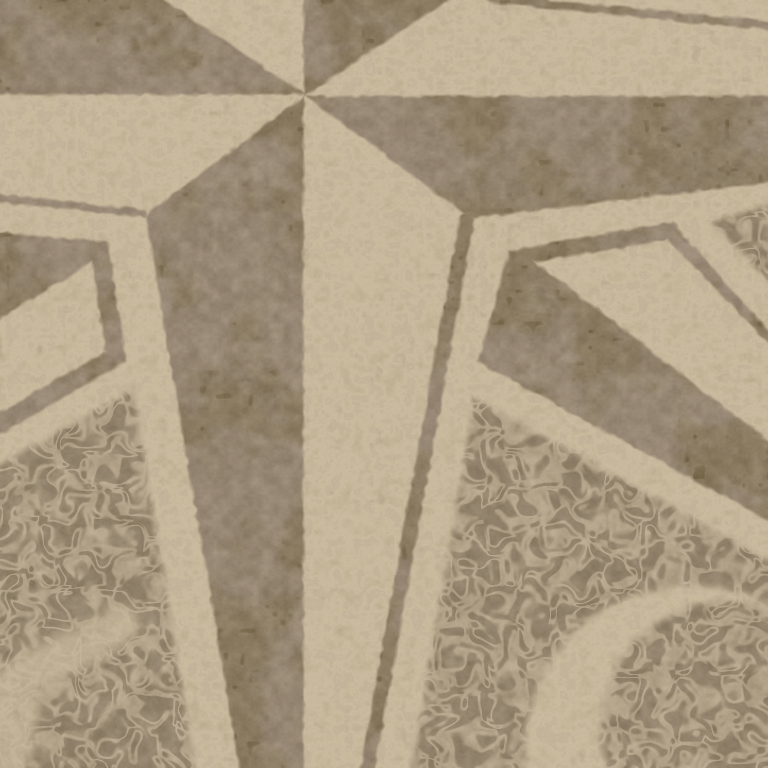
This pattern is drawn by a WebGL 1 fragment shader. Its source:

```glsl
precision highp float;
// A weathered compass star: shaded rays split into light and dark halves,
// cut from half-planes and thin strokes, over a worm-grained ground
// with pale arcs, all covered in stone grain.
uniform vec2 u_resolution;

float hash(vec2 p) {
  return fract(sin(dot(p, vec2(127.1, 311.7))) * 43758.55);
}

float noise(vec2 p) {
  vec2 i = floor(p), f = fract(p);
  f = f * f * (3.0 - 2.0 * f);
  return mix(mix(hash(i), hash(i + vec2(1, 0)), f.x),
             mix(hash(i + vec2(0, 1)), hash(i + vec2(1, 1)), f.x), f.y);
}

float grain(vec2 p) {
  float sum = 0.0, weight = 0.5;
  for (int i = 0; i < 4; i++) {
    sum += weight * noise(p);
    p = p * 2.03 + 17.3;
    weight *= 0.6;
  }
  return sum / 1.088;
}

// Signed distance to the line a-b, positive on its right hand
float side(vec2 p, vec2 a, vec2 b) {
  vec2 d = normalize(b - a);
  return dot(p - a, vec2(d.y, -d.x));
}

float segment(vec2 p, vec2 a, vec2 b) {
  vec2 d = b - a;
  return length(p - a - d * clamp(dot(p - a, d) / dot(d, d), 0.0, 1.0));
}

float fill(float d, float blur) {
  return smoothstep(-blur, blur, d);
}

float stroke(vec2 p, vec2 a, vec2 b, float halfWidth) {
  return fill(halfWidth - segment(p, a, b), 0.003);
}

// Dark halves of the four large rays and their outlines
float mainStar(vec2 p) {
  vec2 c = vec2(0.397, 0.876), east = vec2(0.612, 0.716), west = vec2(0.189, 0.720);
  float south = min(0.395 - p.x, min(side(p, vec2(0.3125, 0.0), west), side(p, west, c)));
  float left = min(p.y - 0.877, side(p, vec2(0.215, 1.0), c));
  float north = min(p.x - 0.395, side(p, vec2(0.573, 0.993), c));
  float right = min(0.875 - p.y, min(side(p, east, c), side(p, vec2(1.0, 0.762), east)));
  float dark = fill(max(max(south, left), max(north, right)), 0.003);
  dark = max(dark, stroke(p, vec2(0.608, 0.714), vec2(0.475, -0.02), 0.0095));
  dark = max(dark, stroke(p, vec2(0.638, 1.002), vec2(1.02, 0.965), 0.0055));
  return max(dark, stroke(p, vec2(-0.02, 0.744), vec2(0.186, 0.722), 0.005));
}

// Diagonal rays: a dark body with a pale facet set inside
float diagonalRays(vec2 p) {
  float leftBody = min(side(p, vec2(0.0, 0.698), vec2(0.141, 0.684)),
    min(side(p, vec2(0.141, 0.684), vec2(0.164, 0.529)),
        side(p, vec2(0.164, 0.529), vec2(0.0, 0.435))));
  float leftFacet = min(side(p, vec2(0.0, 0.586), vec2(0.120, 0.659)),
    min(side(p, vec2(0.120, 0.659), vec2(0.137, 0.542)),
        side(p, vec2(0.137, 0.542), vec2(0.0, 0.464))));
  vec2 tip = vec2(0.622, 0.529), shoulder = vec2(0.664, 0.674), peak = vec2(0.875, 0.711);
  float rightBody = min(min(side(p, tip, shoulder), side(p, shoulder, peak)),
    min(side(p, peak, vec2(1.0, 0.570)), side(p, vec2(1.0, 0.323), tip)));
  vec2 facetTip = vec2(0.697, 0.659), facetPeak = vec2(0.869, 0.688);
  float rightFacet = min(side(p, facetTip, facetPeak),
    min(side(p, facetPeak, vec2(1.0, 0.555)), side(p, vec2(1.0, 0.427), facetTip)));
  return fill(max(leftBody, rightBody), 0.003) * (1.0 - fill(max(leftFacet, rightFacet), 0.003));
}

// Rough ground between the rays, interrupted by pale arcs
float roughGround(vec2 p) {
  float left = min(side(p, vec2(0.137, 0.71), vec2(0.254, 0.0)),
                   side(p, vec2(0.0, 0.395), vec2(0.163, 0.486)));
  float right = min(side(p, vec2(0.536, 0.0), vec2(0.651, 0.675)),
                    side(p, vec2(0.632, 0.473), vec2(1.0, 0.271)));
  float corner = min(side(p, vec2(0.927, 0.711), vec2(1.0, 0.733)),
                     side(p, vec2(1.0, 0.635), vec2(0.927, 0.711)));
  float crescent = min(0.215 - length(p - vec2(0.898, 0.023)),
                       length(p - vec2(0.951, 0.049)) - 0.169);
  float band = 0.026 - segment(p, vec2(-0.02, 0.09), vec2(0.155, 0.185));
  float foot = 0.035 - segment(p, vec2(0.0, 0.0), vec2(0.02, 0.08));
  float pale = max(fill(crescent, 0.009), 0.8 * fill(max(band, foot), 0.014));
  return fill(max(max(left, right), corner), 0.007) * (1.0 - pale);
}

void main() {
  vec2 uv = gl_FragCoord.xy / u_resolution;
  vec2 p = uv + 0.004 * (vec2(noise(uv * 110.0), noise(uv * 110.0 + 40.0)) - 0.5);
  float fine = grain(uv * 75.0) - 0.5;
  float broad = grain(uv * 13.0 + 9.0);
  float dark = max(mainStar(p), diagonalRays(p));

  // Pale stone and dark stone, the latter drifting from taupe to olive
  vec3 paleStone = mix(vec3(0.79, 0.73, 0.62), vec3(0.73, 0.67, 0.57), smoothstep(0.0, 0.22, fine));
  vec3 darkStone = mix(vec3(0.59, 0.53, 0.455), vec3(0.54, 0.48, 0.38), smoothstep(0.4, 0.65, broad));
  vec3 color = mix(paleStone, darkStone, dark);

  // Winding ridges of the rough ground
  vec2 warp = vec2(noise(uv * 45.0), noise(uv * 45.0 + 21.0));
  float worms = smoothstep(0.05, 0.28, abs(noise(uv * 85.0 + warp * 3.0) - 0.5));
  vec3 groundColor = mix(vec3(0.70, 0.64, 0.54), vec3(0.57, 0.51, 0.42), worms);
  color = mix(color, groundColor, roughGround(p));

  // Grain and scattered dark pits
  float pits = smoothstep(0.76, 0.95, noise(uv * 95.0 + 5.0)) * smoothstep(0.45, 0.6, broad);
  color += fine * 0.14 - pits * vec3(0.07, 0.07, 0.08) * (0.35 + 0.65 * dark);
  gl_FragColor = vec4(color, 1.0);
}
```
